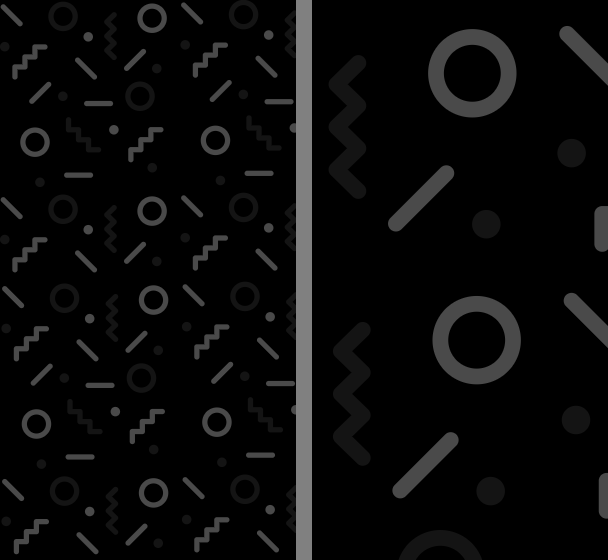
Left, the full canvas; right, a detail of the centre.
A Shadertoy shader for this pattern:

```glsl
#define VIEW_HEIGHT 768.0            // design units down the canvas
#define TILE vec2(247.5, 264.5)      // repeat size
#define COLUMN_RISE 2.5              // each column sits slightly higher
#define BAND_SHIFT vec2(2.0, 386.5)  // offset between the stacked bands
#define BAND_TRIM 12.0               // empty strip above each band
#define STROKE 3.6                   // half line width
#define RING_RADIUS 16.6
#define DOT_RADIUS 6.5
#define BAR_HALF 16.3
#define STEP 13.7
#define LIGHT vec3(0.29)
#define DARK vec3(0.08)

float segment(vec2 p, vec2 a, vec2 b) {
    vec2 pa = p - a, ba = b - a;
    return length(pa - ba * clamp(dot(pa, ba) / dot(ba, ba), 0.0, 1.0)) - STROKE;
}

float ring(vec2 p) { return abs(length(p) - RING_RADIUS) - STROKE; }

float disc(vec2 p) { return length(p) - DOT_RADIUS; }

float bar(vec2 p, float angle) {
    vec2 along = BAR_HALF * vec2(cos(angle), sin(angle));
    return segment(p, -along, along);
}

// Three steps, alternating vertical and horizontal; rise sets the direction
float stairs(vec2 p, float rise) {
    float d = 1e3;
    for (int i = 0; i < 3; i++) {
        vec2 foot = float(i) * STEP * vec2(1.0, rise);
        vec2 corner = foot + vec2(0.0, rise * STEP);
        d = min(d, segment(p, foot, corner));
        d = min(d, segment(p, corner, corner + vec2(STEP, 0.0)));
    }
    return d;
}

// Six diagonal strokes running downward
float zigzag(vec2 p) {
    const vec2 stride = vec2(10.0, 9.75);
    float d = 1e3;
    for (int i = 0; i < 6; i++) {
        float odd = float(i % 2);
        vec2 a = stride * vec2(-odd, float(i));
        vec2 b = stride * vec2(odd - 1.0, float(i + 1));
        d = min(d, segment(p, a, b));
    }
    return d;
}

float lightShapes(vec2 p) {
    const float DIAG = 0.7854;
    vec3 bars[6] = vec3[6](
        vec3(16.0, 21.0, DIAG), vec3(118.0, 94.0, DIAG),
        vec3(185.2, 82.2, -DIAG), vec3(55.2, 127.3, -DIAG),
        vec3(135.2, 142.0, 0.0), vec3(107.8, 240.2, 0.0));
    float d = min(ring(p - vec2(208.6, 25.0)), ring(p - vec2(48.0, 195.0)));
    d = min(d, min(disc(p - vec2(121.0, 50.5)), disc(p - vec2(156.2, 178.0))));
    for (int i = 0; i < 6; i++) d = min(d, bar(p - bars[i].xy, bars[i].z));
    for (int i = 0; i < 2; i++) {
        vec2 foot = vec2(20.5, 105.5) + float(i) * vec2(159.0, 113.5);
        d = min(d, stairs(p - foot, -1.0));
    }
    return d;
}

float darkShapes(vec2 p) {
    vec2 dots[5] = vec2[5](vec2(6.5, 64.0), vec2(215.0, 94.0),
        vec2(86.2, 132.0), vec2(208.8, 230.0), vec2(54.8, 250.0));
    float d = min(ring(p - vec2(86.5, 22.5)), ring(p - vec2(192.0, 132.0)));
    for (int i = 0; i < 5; i++) d = min(d, disc(p - dots[i]));
    d = min(d, stairs(p - vec2(94.0, 164.3), 1.0));
    return min(d, zigzag(p - vec2(156.5, 20.3)));
}

float coverage(float d, float pixel) { return clamp(0.5 - d / pixel, 0.0, 1.0); }

void mainImage(out vec4 fragColor, in vec2 fragCoord) {
    float pixel = VIEW_HEIGHT / iResolution.y;
    vec2 p = vec2(fragCoord.x, iResolution.y - fragCoord.y) * pixel;

    // Skewed columns; the margin keeps shapes clear of the tile edge
    float column = floor((p.x + 5.0) / TILE.x);
    p -= column * vec2(TILE.x, -COLUMN_RISE);

    // Bands restart the rows before the second one is complete
    p -= BAND_SHIFT * floor((p.y + BAND_TRIM) / BAND_SHIFT.y);
    p.y = mod(max(p.y, 0.0), TILE.y);

    vec3 color = DARK * coverage(darkShapes(p), pixel);
    color = mix(color, LIGHT, coverage(lightShapes(p), pixel));
    fragColor = vec4(color, 1.0);
}
```
